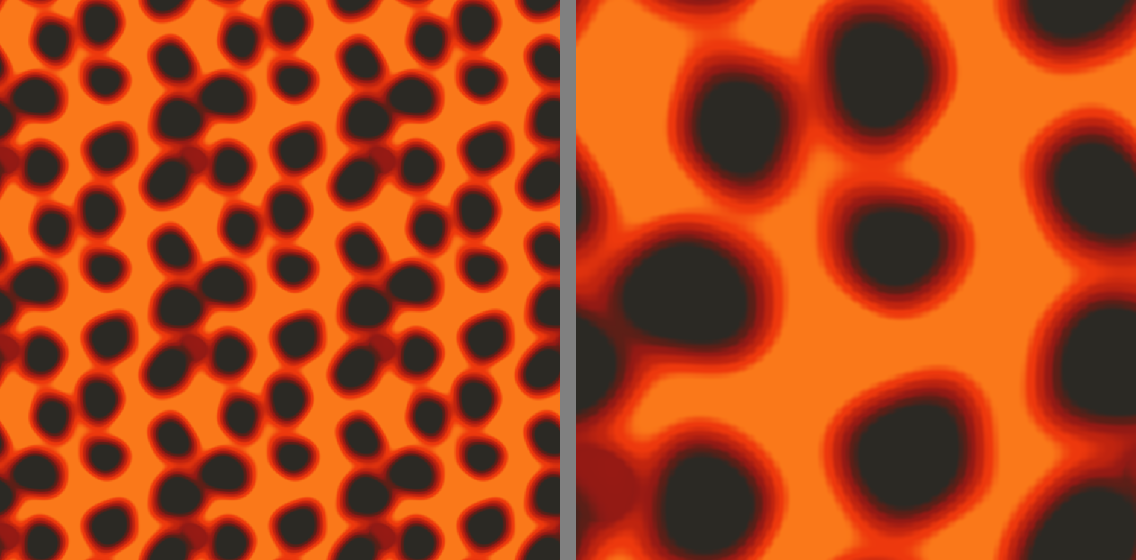
Left: the whole. Right: its middle third, enlarged.
This pattern is drawn by a Shadertoy shader. Its source:

```glsl
// Dark oval spots with glowing red rims that fuse into bridges over orange, in a repeating tile.

#define CELLS 8.93              // spots across the canvas
#define TILE 3.0                // cells per repeating tile
#define JITTER vec2(0.36, 0.20) // scatter of the spot centres
#define RADIUS 0.305            // mean spot radius, in cells
#define STRETCH 0.26            // how oval the spots are
#define FUSE 0.08               // reach of the bridges between rims
#define GRAIN 192.0             // soft steps across the canvas
#define PHASE vec2(-0.21, 0.21) // position of the tile, in cells
#define SEED 0.37

const float TAU = 6.28319;
const vec3 CHARCOAL  = vec3(0.17, 0.16, 0.14);
const vec3 MAROON    = vec3(0.36, 0.12, 0.09);
const vec3 CRIMSON   = vec3(0.58, 0.10, 0.08);
const vec3 SCARLET   = vec3(0.75, 0.14, 0.06);
const vec3 VERMILION = vec3(0.93, 0.22, 0.05);
const vec3 ORANGE    = vec3(0.98, 0.47, 0.10);

// Evenly spread pseudo-random pair for one cell of the tile
vec2 spread(vec2 id, vec2 stride) {
    return fract((id.x * TILE + id.y) * stride + SEED);
}

// Approximate signed distance to an ellipse of varied size and turn
float spotDistance(vec2 offset, vec2 id) {
    vec2 rnd = spread(id, vec2(0.618, 0.414));
    float angle = rnd.x * 0.5 * TAU;
    float c = cos(angle), s = sin(angle);
    float radius = RADIUS * mix(0.86, 1.20, rnd.y);
    float ratio = 1.0 + STRETCH * (0.4 + 0.6 * rnd.x);
    vec2 axes = radius * vec2(sqrt(ratio), inversesqrt(ratio));
    return (length(mat2(c, -s, s, c) * offset / axes) - 1.0) * radius;
}

// Smooth union of all nearby spots on a staggered, wrapping grid
float spotField(vec2 p) {
    float sum = 0.0;
    for (int i = -1; i <= 1; i++) {
        float column = floor(p.x) + float(i);
        float shift = mod(column, TILE) / TILE;
        for (int j = -1; j <= 1; j++) {
            float row = floor(p.y - shift) + float(j);
            vec2 id = mod(vec2(column, row), TILE);
            vec2 scatter = JITTER * (spread(id, vec2(0.7549, 0.5698)) - 0.5);
            vec2 centre = vec2(column, row + shift) + 0.5 + scatter;
            sum += exp(-spotDistance(p - centre, id) / FUSE);
        }
    }
    // One flat crimson patch per tile, in a gap of the grid
    vec2 gap = mod(p - vec2(2.87, 0.60) + 0.5 * TILE, TILE) - 0.5 * TILE;
    float patchDistance = max(length(gap) - 0.19, 0.0) + 0.03;
    sum += exp(-patchDistance / FUSE);
    return -FUSE * log(sum);
}

// Colour ramp from the spot core outwards
vec3 heatRamp(float d) {
    vec3 col = mix(CHARCOAL, MAROON, smoothstep(-0.070, -0.022, d));
    col = mix(col, CRIMSON, smoothstep(-0.022, 0.014, d));
    col = mix(col, SCARLET, smoothstep(0.014, 0.056, d));
    col = mix(col, VERMILION, smoothstep(0.056, 0.098, d));
    return mix(col, ORANGE, smoothstep(0.102, 0.156, d));
}

void mainImage(out vec4 fragColor, in vec2 fragCoord) {
    // Faint stair steps along the contours
    vec2 g = fragCoord / iResolution.y * GRAIN;
    g = floor(g) + smoothstep(0.0, 1.0, fract(g));
    vec2 p = g / GRAIN * CELLS + PHASE;

    // Gentle wobble that repeats with the tile
    p += 0.02 * sin(p.yx * TAU * 4.0 / TILE + vec2(0.7, 2.1));

    fragColor = vec4(heatRamp(spotField(p)), 1.0);
}
```
